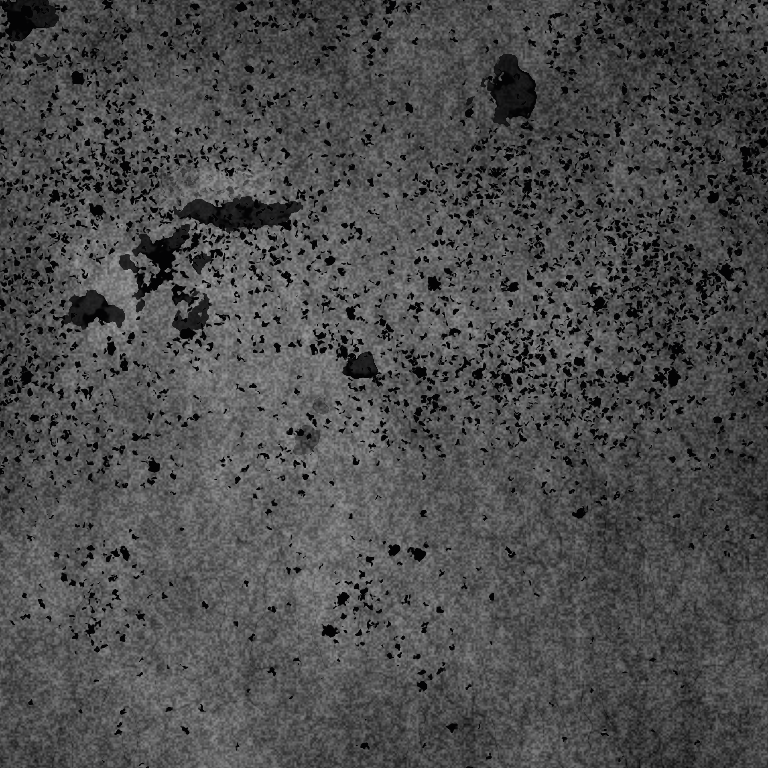
A three.js fragment shader for this texture:

```glsl
varying vec2 vUv;

const vec3 WALL_TINT = vec3(0.998, 1.0, 1.004);
const vec3 SPECK_COLOR = vec3(0.012, 0.012, 0.015);
const float WALL_LEVEL = 0.385;
const float VIGNETTE = 0.13;
const float CLOUD_CONTRAST = 0.24;
const float GRAIN_CONTRAST = 0.2;
const float FINE_CELLS = 115.0;
const float COARSE_CELLS = 52.0;
const float SPECK_DENSITY = 0.78;
const float EDGE = 0.0009;

float hash(vec2 p) {
  vec3 q = fract(p.xyx * 0.1031);
  q += dot(q, q.yzx + 33.33);
  return fract((q.x + q.y) * q.z);
}

float noise(vec2 p) {
  vec2 i = floor(p), f = fract(p);
  f = f * f * (3.0 - 2.0 * f);
  return mix(mix(hash(i), hash(i + vec2(1, 0)), f.x),
             mix(hash(i + vec2(0, 1)), hash(i + vec2(1, 1)), f.x), f.y);
}

float fbm(vec2 p) {
  float sum = 0.0, amp = 0.53;
  for (int i = 0; i < 4; i++) {
    sum += amp * noise(p);
    p = mat2(1.6, 1.2, -1.2, 1.6) * p + 17.3;
    amp *= 0.5;
  }
  return sum;
}

// Soft elliptical bump, 1 at its centre
float bump(vec2 p, vec2 center, vec2 size) {
  vec2 d = (p - center) / size;
  return exp(-dot(d, d));
}

// Ragged patch with a crisp outline
float blot(vec2 p, vec2 center, vec2 size, float rough) {
  float d = length((p - center) / size) - 1.0 + rough * 3.5;
  return 1.0 - smoothstep(-0.04, 0.04, d);
}

// Chance of a speck: thick in the upper half, a few clusters below
float speckDensity(vec2 p) {
  float clump = smoothstep(0.3, 0.68, fbm(p * 8.0 + 4.0));
  float band = smoothstep(0.38, 0.62, p.y + 0.2 * (noise(p * 5.0) - 0.5));
  band *= 1.0 - 0.55 * smoothstep(0.74, 1.0, p.y);
  float thick = bump(p, vec2(0.65, 0.56), vec2(0.12, 0.1))
              + 0.5 * bump(p, vec2(0.08, 0.72), vec2(0.14, 0.13));
  float low = bump(p, vec2(0.13, 0.24), vec2(0.06, 0.07))
            + 0.7 * bump(p, vec2(0.48, 0.22), vec2(0.1, 0.07));
  return SPECK_DENSITY * (band * (0.12 + 0.8 * clump) + 0.35 * thick
       + 0.6 * low * clump) + 0.018;
}

// Scattered, chipped grains, one per cell at most
float specks(vec2 p, float cells, float chance, float seed) {
  vec2 chip = vec2(noise(p * 260.0 + seed), noise(p * 260.0 + seed + 61.0)) - 0.5;
  vec2 g = p * cells + chip * cells * 0.007;
  vec2 base = floor(g);
  float nearest = 1.0;
  for (int y = -1; y <= 1; y++) {
    for (int x = -1; x <= 1; x++) {
      vec2 id = base + vec2(x, y);
      vec2 center = id + 0.15 + 0.7 * vec2(hash(id + seed), hash(id + seed + 37.0));
      if (hash(id + seed + 71.0) < chance * speckDensity(center / cells)) {
        float turn = 6.283 * hash(id + seed + 113.0);
        vec2 d = mat2(cos(turn), sin(turn), -sin(turn), cos(turn)) * (g - center);
        float radius = mix(0.18, 0.46, hash(id + seed + 151.0));
        nearest = min(nearest, length(d * vec2(0.85, 1.2)) - radius);
      }
    }
  }
  return 1.0 - smoothstep(-EDGE, EDGE, nearest / cells);
}

void main() {
  vec2 p = vUv;
  float rough = fbm(p * 38.0) - 0.5;

  // Clouded wall, darker toward the edges and in the lower right
  float tone = WALL_LEVEL - VIGNETTE * smoothstep(0.15, 0.8, distance(p, vec2(0.4, 0.44)));
  tone += CLOUD_CONTRAST * (fbm(p * vec2(7.0, 5.0) + 9.0) - 0.5);
  tone += 0.14 * (fbm(p * vec2(65.0, 30.0)) - 0.5);
  tone -= 0.05 * bump(p, vec2(0.86, 0.38), vec2(0.16, 0.12));

  // Thin upright veins in the lower half
  vec2 bend = p + 0.03 * vec2(fbm(p * 22.0), fbm(p * 22.0 + 50.0));
  float vein = 1.0 - smoothstep(0.0, 0.045, abs(noise(bend * vec2(48.0, 17.0)) - 0.5));
  float veinArea = smoothstep(0.42, 0.62, fbm(p * 6.0 + 31.0));
  tone -= 0.075 * vein * veinArea * (1.0 - smoothstep(0.4, 0.6, p.y));

  // Pale bare plaster and a dull smudge
  float pale = blot(p, vec2(0.155, 0.62), vec2(0.035, 0.045), rough)
             + 0.6 * blot(p, vec2(0.265, 0.755), vec2(0.04, 0.028), rough);
  float smudge = blot(p, vec2(0.405, 0.437), vec2(0.016, 0.03), rough);
  tone += 0.065 * pale - 0.14 * smudge;

  // Fine grain
  tone += GRAIN_CONTRAST * (noise(p * 390.0) - 0.5);
  tone += 0.6 * GRAIN_CONTRAST * (noise(p * 190.0 + 8.0) - 0.5);

  // Black grains and larger flaked holes
  float black = max(specks(p, FINE_CELLS, 1.0, 5.0), specks(p, COARSE_CELLS, 0.13, 211.0));
  black *= 1.0 - min(pale, 1.0);
  float hole = blot(p, vec2(0.215, 0.645), vec2(0.036, 0.045), rough);
  hole = max(hole, blot(p, vec2(0.12, 0.595), vec2(0.025, 0.02), rough));
  hole = max(hole, blot(p, vec2(0.31, 0.72), vec2(0.06, 0.014), rough));
  hole = max(hole, blot(p, vec2(0.675, 0.88), vec2(0.032, 0.034), rough));
  hole = max(hole, blot(p, vec2(0.47, 0.518), vec2(0.02, 0.018), rough));
  hole = max(hole, blot(p, vec2(0.025, 0.975), vec2(0.035, 0.025), rough));
  black = max(black, hole * (0.75 + 0.25 * smoothstep(-0.1, 0.0, rough)));

  gl_FragColor = vec4(mix(max(tone, 0.0) * WALL_TINT, SPECK_COLOR, black), 1.0);
}
```
